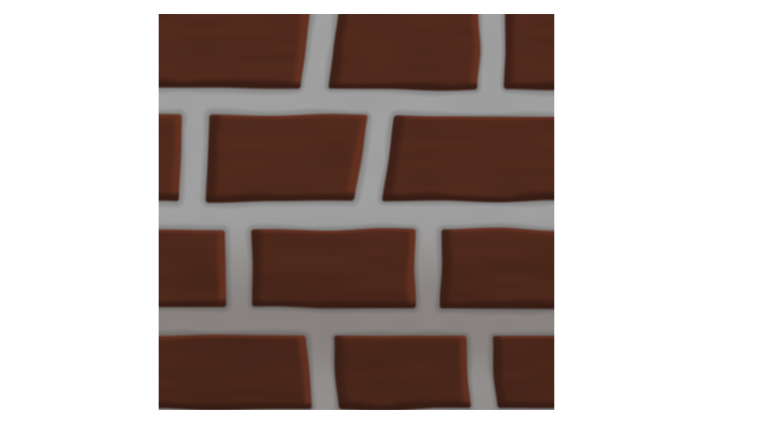
This pattern is drawn by a WebGL 2 fragment shader. Its source:

```glsl
#version 300 es
precision highp float;
// A square panel of hand-painted brickwork on a white ground: four courses
// of leaning bricks. Each course gives distances to its brick's four sides,
// which shape the brick, its painted bevels and the shadow on the mortar.
uniform vec2 u_resolution;
out vec4 outColor;

const vec3 WHITE = vec3(1.0);
const vec3 BRICK = vec3(0.315, 0.163, 0.112);
const vec3 BRICK_DARK = vec3(0.205, 0.105, 0.075);
const vec3 BRICK_LIT = vec3(0.43, 0.205, 0.135);
const vec3 MORTAR = vec3(0.625);
const vec3 MORTAR_LOW = vec3(0.535, 0.515, 0.505);
const vec2 PANEL_CENTER = vec2(-0.0637, 0.0093);
const float PANEL_SIDE = 0.916;
const float JOINT_HALF = 0.034;
const float CORNER = 0.008;

// Top and bottom of each course, measured downward.
const vec2 COURSES[4] = vec2[4](
  vec2(-0.04, 0.190), vec2(0.256, 0.474),
  vec2(0.543, 0.742), vec2(0.813, 0.998));
// Two joints per course: first top, first bottom, second top, second bottom.
const vec4 JOINTS[4] = vec4[4](
  vec4(0.420, 0.397, 0.844, 0.843), vec4(0.092, 0.084, 0.563, 0.529),
  vec4(0.204, 0.205, 0.684, 0.680), vec4(0.406, 0.420, 0.808, 0.820));

float hash(vec2 p) {
  vec3 q = fract(vec3(p.xyx) * 0.1031);
  q += dot(q, q.yzx + 33.33);
  return fract((q.x + q.y) * q.z);
}

float noise(vec2 p) {
  vec2 i = floor(p), f = fract(p);
  f = f * f * (3.0 - 2.0 * f);
  return mix(mix(hash(i), hash(i + vec2(1, 0)), f.x),
             mix(hash(i + vec2(0, 1)), hash(i + vec2(1, 1)), f.x), f.y);
}

// Insets from the left, right, top and bottom sides; negative is outside.
vec4 brickInsets(vec2 p, vec2 course, vec4 joints) {
  float k = clamp((p.y - course.x) / (course.y - course.x), 0.0, 1.0);
  vec2 offset = p.x - mix(joints.xz, joints.yw, k);
  vec2 side = abs(offset) - JOINT_HALF;
  vec2 left = mix(vec2(1.0), side, step(0.0, offset));
  vec2 right = mix(side, vec2(1.0), step(0.0, offset));
  return vec4(min(left.x, left.y), min(right.x, right.y),
              p.y - course.x, course.y - p.y);
}

// Signed distance to a brick with rounded corners.
float brickDistance(vec4 inset, float radius) {
  vec2 q = radius - min(inset.xz, inset.yw);
  return length(max(q, 0.0)) + min(max(q.x, q.y), 0.0) - radius;
}

// Falls from one at an edge to zero at the given depth.
float bevel(float inset, float depth) {
  return 1.0 - smoothstep(depth * 0.3, depth, inset);
}

vec3 paintBrick(vec4 inset, vec2 p, float wear) {
  float strokes = noise(p * vec2(9.0, 45.0)) - 0.5;
  vec3 color = BRICK * (1.0 + 0.09 * strokes - 0.09 * smoothstep(0.45, 0.8, p.y));
  color = mix(color, BRICK_LIT, 0.65 * bevel(inset.y, 0.022 + 0.012 * wear));
  color = mix(color, BRICK_LIT, 0.60 * bevel(inset.z, 0.013));
  color = mix(color, BRICK_DARK, 0.60 * bevel(inset.x, 0.030 + 0.012 * wear));
  return mix(color, BRICK_DARK, 0.85 * bevel(inset.w, 0.018 + 0.014 * wear));
}

vec3 paintMortar(float dist, vec2 p, float wear) {
  float grime = smoothstep(0.48, 0.76, p.y) * (1.0 - 0.45 * smoothstep(0.82, 0.95, p.y));
  vec3 color = mix(MORTAR, MORTAR_LOW, grime);
  float shadow = 1.0 - smoothstep(0.0, 0.012 + 0.012 * wear, dist);
  return color * (1.0 - 0.17 * shadow + 0.03 * (wear - 0.5));
}

void main() {
  vec2 p = (gl_FragCoord.xy - 0.5 * u_resolution) / u_resolution.y;
  vec2 local = (p - PANEL_CENTER) / PANEL_SIDE;
  float pixel = 1.0 / (u_resolution.y * PANEL_SIDE);
  vec2 uv = vec2(local.x + 0.5, 0.5 - local.y);

  // Uneven hand-drawn edges.
  vec2 wobble = vec2(noise(uv * 11.0), noise(uv * vec2(7.0, 13.0) + 40.0)) - 0.5;
  vec2 bent = uv + 0.010 * wobble;
  float wear = noise(uv * 16.0 + 80.0);

  // Nearest brick over all courses.
  float dist = 10.0;
  vec4 inset = vec4(0.0);
  for (int i = 0; i < 4; i++) {
    vec4 candidate = brickInsets(bent, COURSES[i], JOINTS[i]);
    float d = brickDistance(candidate, CORNER);
    if (d < dist) {
      dist = d;
      inset = candidate;
    }
  }

  float soft = max(0.0045, pixel);
  float cover = 1.0 - smoothstep(-soft, soft, dist);
  vec3 wall = mix(paintMortar(dist, uv, wear), paintBrick(inset, uv, wear), cover);

  // Panel over the white ground.
  float border = max(abs(local.x), abs(local.y)) - 0.5;
  float panel = 1.0 - smoothstep(-0.5 * pixel, 0.5 * pixel, border);
  outColor = vec4(mix(WHITE, wall, panel), 1.0);
}
```
